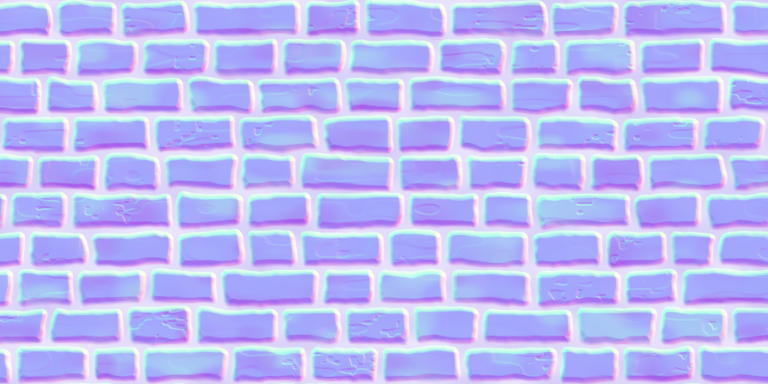
Write a Shadertoy shader that draws this texture map.

```glsl
// Tangent-space normal map of a worn brick wall: ten staggered courses of
// uneven bricks. A height field of rounded boxes, dents and chips is
// differentiated, and its slope tints pale mortar and violet-blue faces.

float hash(vec2 p) {
    vec3 q = fract(p.xyx * 0.1031);
    q += dot(q, q.yzx + 33.33);
    return fract((q.x + q.y) * q.z);
}

float noise(vec2 p) {
    vec2 i = floor(p), f = fract(p);
    f *= f * (3.0 - 2.0 * f);
    return mix(mix(hash(i), hash(i + vec2(1, 0)), f.x),
               mix(hash(i + vec2(0, 1)), hash(i + vec2(1, 1)), f.x), f.y);
}

// Jittered position of a vertical joint, in brick pitches
float joint(float i, float row, float count) {
    return i + 0.46 * (hash(vec2(mod(i, count), row) + 11.0) - 0.5);
}

// x: signed distance to the brick outline, yz: brick identity
vec3 brick(vec2 p) {
    // Ragged outlines
    p += 0.12 * (vec2(noise(p * 1.5), noise(p * 1.5 + 40.0)) - 0.5);
    p += 0.035 * (vec2(noise(p * 5.0 + 9.0), noise(p * 5.0 + 70.0)) - 0.5);

    // Course, its brick count and its stagger
    float course = floor(p.y), row = mod(course, 10.0);
    float count = 10.0 + float(row == 3.0 || row == 5.0 || row == 8.0) - float(row == 9.0);
    float x = p.x * count / 20.0 - 0.07 - 0.39 * mod(row, 2.0);

    // Brick between the two nearest joints
    float i = floor(x);
    if (x < joint(i, row, count)) i -= 1.0;
    else if (x > joint(i + 1.0, row, count)) i += 1.0;
    float left = joint(i, row, count), right = joint(i + 1.0, row, count);
    vec2 id = vec2(mod(i, count), row);

    // Slightly slanted rounded box
    vec2 local = vec2((x - 0.5 * (left + right)) * 20.0 / count, p.y - course - 0.5);
    local.y += 0.05 * (hash(id + 5.0) - 0.5) * local.x;
    vec2 size = vec2((right - left) * 10.0 / count - 0.12, 0.385 + 0.03 * hash(id + 7.0));
    vec2 q = abs(local) - size + 0.12;
    return vec3(length(max(q, 0.0)) + min(max(q.x, q.y), 0.0) - 0.12, id);
}

float height(vec2 p) {
    vec3 b = brick(p);
    vec2 s = p + b.yz * 7.3;
    float wear = hash(b.yz + 23.0);

    // Broad dents, flaked ledges and small pits on the worn bricks
    float dents = 0.45 * noise(s * vec2(1.2, 1.8));
    float ledges = 0.20 * wear * smoothstep(0.64, 0.74, noise(s * vec2(1.3, 3.2) + 3.0));
    float pits = 0.22 * smoothstep(0.68, 0.80, noise(s * vec2(5.0, 9.0)))
               * smoothstep(0.55, 0.70, noise(s * 1.6 + 17.0)) * step(0.5, wear);

    // Crisp bevel, broken wider along the lower edge
    float broken = smoothstep(0.45, 0.10, fract(p.y)) * noise(s * vec2(2.2, 4.0) + 51.0);
    float body = smoothstep(0.07, -0.08 - 0.20 * broken, b.x);
    return body * (1.0 + dents - ledges - pits);
}

void mainImage(out vec4 fragColor, in vec2 fragCoord) {
    // One unit is one course of the wall
    vec2 p = fragCoord / iResolution.xy * vec2(20, 10);
    vec3 b = brick(p);
    vec2 s = p + b.yz * 5.1;

    // Surface tilt from central differences
    vec2 e = vec2(0.025, 0);
    vec2 slope = vec2(height(p + e.xy) - height(p - e.xy),
                      height(p + e.yx) - height(p - e.yx)) / (2.0 * e.x);
    vec2 tilt = clamp(-0.036 * slope, -0.24, 0.24);

    // Brick face drifting to sky blue or violet
    vec3 face = vec3(0.64, 0.65, 0.99);
    face = mix(face, vec3(0.66, 0.79, 0.96), 0.9 * smoothstep(0.60, 0.92, noise(s * vec2(0.8, 1.6))));
    face = mix(face, vec3(0.66, 0.53, 0.96), 0.7 * smoothstep(0.62, 0.95, noise(s * vec2(0.9, 1.7) + 31.0)));

    // Pale mortar
    vec3 mortar = mix(vec3(0.83, 0.80, 0.97), vec3(0.92, 0.90, 0.99), noise(p * vec2(0.9, 2.0)));
    vec3 color = mix(face, mortar, smoothstep(-0.08, 0.06, b.x));

    // Pink right, cyan left, mint top and purple bottom edges
    color.rg += tilt * vec2(0.65, 0.85);
    color.rg += abs(tilt.x) * vec2(0.25, 0.4);
    color.b -= 0.2 * length(tilt);
    fragColor = vec4(clamp(color, 0.0, 1.0), 1.0);
}
```
